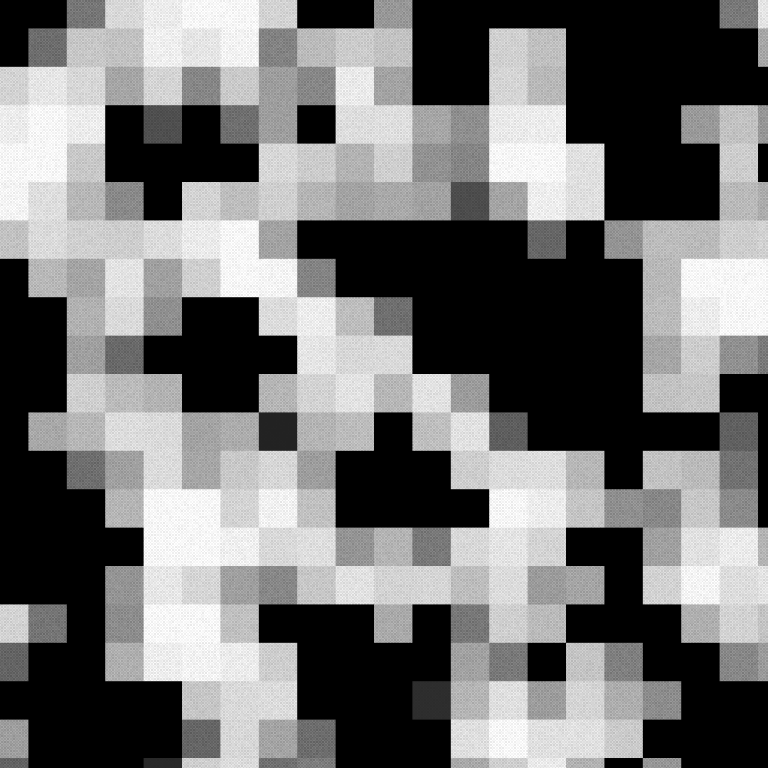
Give the GLSL for this texture, as a WebGL 1 fragment shader.

```glsl
precision highp float;
// Blocky grey-on-black mosaic: coarse square cells of thresholded, diagonally streaked noise.

uniform vec2 u_resolution;

#define CELLS 20.0                  // cells across the canvas
#define GRID_SHIFT vec2(0.74, 0.26) // offset of the grid, in cells
#define STREAK_LENGTH 1.4           // blur along the falling diagonal, in cells
#define STREAK_WIDTH 0.95           // blur across it
#define SURROUND 0.16               // strength of the subtracted wide blur
#define CELL_JITTER 0.6             // extra weight of each cell's own noise
#define BLACK_LEVEL -0.26           // field value below which a cell is black
#define GREY_GAIN 0.81
#define GREY_CURVE 0.28             // low power: steep rise out of black
#define WHITE_LEVEL 0.97
#define GRAIN 0.055                 // contrast of the fine dither
#define SEED 37.0

const float GRAIN_CELLS = 512.0;

float hash(vec2 p) {
  vec3 q = fract(vec3(p.xyx) * 0.1031);
  q += dot(q, q.yzx + 33.33);
  return fract((q.x + q.y) * q.z);
}

// White noise through an oriented band-pass kernel, scaled to unit variance.
float streakField(vec2 cell) {
  float sum = 0.0;
  float power = 0.0;
  for (int j = -4; j <= 4; j++) {
    for (int i = -4; i <= 4; i++) {
      vec2 offset = vec2(float(i), float(j));
      vec2 axes = vec2(offset.x - offset.y, offset.x + offset.y) * 0.7071;
      axes /= vec2(STREAK_LENGTH, STREAK_WIDTH);
      float r2 = dot(axes, axes);
      float weight = exp(-0.5 * r2) - SURROUND * exp(-0.125 * r2);
      if (i == 0 && j == 0) weight += CELL_JITTER;
      sum += weight * (hash(cell + offset + SEED) - 0.5);
      power += weight * weight;
    }
  }
  return sum * sqrt(12.0 / power);
}

float cellGrey(vec2 cell) {
  float lift = streakField(cell) - BLACK_LEVEL;
  float grey = GREY_GAIN * pow(max(lift, 0.0001), GREY_CURVE);
  return lift > 0.0 ? min(grey, WHITE_LEVEL) : 0.0;
}

// Checkered dither with uneven strength, centred on zero.
float ditherGrain(vec2 uv) {
  vec2 speck = floor(uv * GRAIN_CELLS);
  float checker = mod(speck.x + speck.y, 2.0) * 2.0 - 1.0;
  return checker * hash(speck + SEED);
}

void main() {
  float side = min(u_resolution.x, u_resolution.y);
  vec2 uv = gl_FragCoord.xy / side;
  vec2 p = uv * CELLS - GRID_SHIFT;

  // Blend the cells under this pixel by the area each one covers.
  float pixel = CELLS / side;
  vec2 base = floor(p - 0.5 * pixel);
  vec2 cover = clamp((p + 0.5 * pixel - base - 1.0) / pixel, 0.0, 1.0);
  float grey = 0.0;
  for (int j = 0; j < 2; j++) {
    for (int i = 0; i < 2; i++) {
      vec2 corner = vec2(float(i), float(j));
      vec2 share = mix(1.0 - cover, cover, corner);
      float area = share.x * share.y;
      if (area > 0.001) grey += area * cellGrey(base + corner);
    }
  }

  // Dither lit cells only; fade it where it is finer than a pixel.
  float fade = min(side / GRAIN_CELLS, 1.0);
  grey += GRAIN * fade * ditherGrain(uv) * smoothstep(0.1, 0.5, grey);
  gl_FragColor = vec4(vec3(clamp(grey, 0.0, 1.0)), 1.0);
}
```
